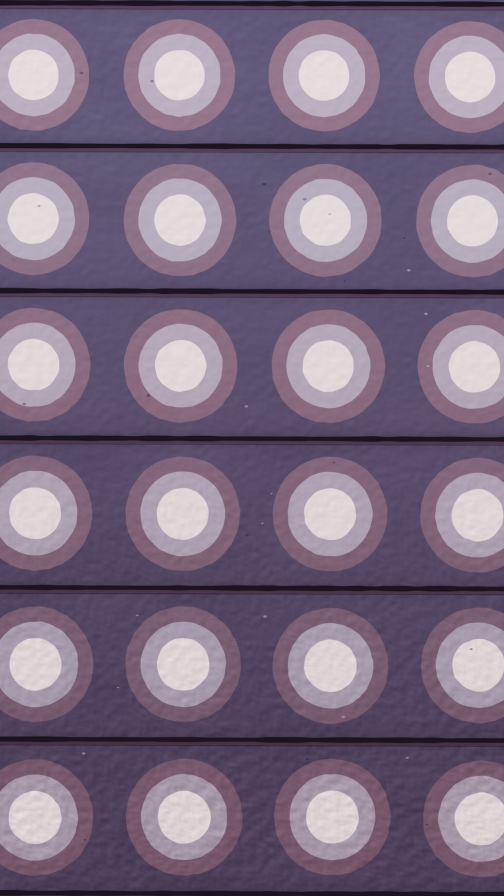
Give the GLSL for this pattern, as a Shadertoy shader.

```glsl
#define BOARD_TOP 0.0039
#define BOARD_HEIGHT 0.1582
#define BOARD_GROWTH 0.00123
#define DOT_PITCH 0.1630
#define DOT_RADII vec3(0.0622, 0.0460, 0.0282)
#define PAINT vec3(0.365, 0.325, 0.445)
#define ROSE vec3(0.545, 0.435, 0.515)
#define LILAC vec3(0.705, 0.665, 0.730)
#define CREAM vec3(0.885, 0.850, 0.855)
#define GROOVE vec3(0.105, 0.075, 0.120)
#define LIP vec3(0.330, 0.225, 0.330)
#define RELIEF 0.11

float hash(vec2 p) {
    return fract(sin(dot(p, vec2(127.1, 311.7))) * 43758.5453);
}

float noise(vec2 p) {
    vec2 i = floor(p), f = fract(p);
    f = f * f * (3.0 - 2.0 * f);
    return mix(mix(hash(i), hash(i + vec2(1, 0)), f.x),
               mix(hash(i + vec2(0, 1)), hash(i + vec2(1, 1)), f.x), f.y);
}

float fbm(vec2 p) {
    float sum = 0.0, amp = 0.5;
    for (int i = 0; i < 3; i++) {
        sum += amp * noise(p);
        p = p * 2.03 + 17.3;
        amp *= 0.5;
    }
    return sum;
}

// Boards grow slightly taller down the wall
float boardEdge(float row) {
    return BOARD_TOP + row * (BOARD_HEIGHT + BOARD_GROWTH * row);
}

float boardCoord(float y) {
    float disc = BOARD_HEIGHT * BOARD_HEIGHT + 4.0 * BOARD_GROWTH * (y - BOARD_TOP);
    return (sqrt(disc) - BOARD_HEIGHT) / (2.0 * BOARD_GROWTH);
}

float fill(float d, float aa) {
    return 1.0 - smoothstep(-aa, aa, d);
}

// Three concentric painted discs
vec3 paintDots(vec3 col, vec2 p, float row, float aa) {
    float pitch = DOT_PITCH + 0.0006 * row;
    float start = 0.0365 + 0.0006 * row;
    float column = round((p.x - start) / pitch);
    vec2 id = vec2(column, row);
    vec2 centre = vec2(start + column * pitch, boardEdge(row + 0.507));
    centre += (vec2(hash(id + 3.1), hash(id + 8.7)) - 0.5) * 0.002;

    float d = length(p - centre) + (noise(p * 130.0) - 0.5) * 0.0010;
    vec3 radii = DOT_RADII * (1.0 + 0.009 * row);
    vec3 tint = (hash(vec2(row, 5.3)) - 0.5) * vec3(0.035, -0.005, -0.015);
    col = mix(col, ROSE + tint, fill(d - radii.x, aa));
    col = mix(col, LILAC + tint, fill(d - radii.y, aa));
    return mix(col, CREAM, fill(d - radii.z, aa));
}

// Sparse chips and pinholes
vec3 addChips(vec3 col, vec2 p, float aa) {
    vec2 cell = floor(p * 28.0);
    vec2 offset = vec2(hash(cell + 1.7), hash(cell + 4.9)) * 0.6 + 0.2;
    vec2 q = p - (cell + offset) / 28.0;
    float size = mix(0.0007, 0.0018, hash(cell + 9.2));
    float chip = fill(length(q * vec2(0.8, 1.2)) - size, aa) * step(0.92, hash(cell));
    float lit = step(0.75, hash(cell + 6.4));
    return mix(col, mix(col * 0.62, vec3(0.72, 0.69, 0.74), lit), chip * 0.7);
}

void mainImage(out vec4 fragColor, in vec2 fragCoord) {
    vec2 p = vec2(fragCoord.x, iResolution.y - fragCoord.y) / iResolution.y;
    float aa = 0.8 / iResolution.y;
    p.y -= 0.003 * (p.x - 0.28);

    float board = boardCoord(p.y);
    float row = floor(board);
    vec3 col = PAINT + (fbm(p * vec2(9.0, 22.0)) - 0.45) * 0.045;
    col = paintDots(col, p, row, aa);
    col = addChips(col, p, aa);

    // Rough plaster lit from above, coarser toward the bottom
    vec2 grain = p * vec2(125.0, 155.0);
    float slope = fbm(grain) - fbm(grain + vec2(0.35, 0.65));
    float rough = mix(0.35, 1.0, smoothstep(0.3, 0.95, p.y));
    col += slope * RELIEF * rough;

    // Hazy light at the top, deeper tone below
    vec3 fade = mix(vec3(1.07, 1.08, 1.08), vec3(0.84, 0.77, 0.80), smoothstep(0.0, 1.0, p.y));
    float bright = smoothstep(0.4, 0.9, col.g);
    col *= mix(fade, vec3(1.0), bright * 0.85);

    // Groove, its painted lip and the soft shade around them
    float g = p.y - boardEdge(round(board));
    float wobble = (noise(vec2(p.x * 60.0, round(board) * 7.0)) - 0.5) * 0.0010;
    col *= 1.0 - 0.20 * exp(-abs(g) * 190.0);
    col = mix(col, col * 0.68, fill(abs(g - 0.0064) - 0.0007, aa));
    col = mix(col, LIP * mix(1.1, 0.8, p.y), fill(abs(g - 0.0040 + wobble) - 0.0017, aa));
    col = mix(col, GROOVE, fill(abs(g) - 0.0027 + wobble, aa));

    fragColor = vec4(clamp(col, 0.0, 1.0), 1.0);
}
```
